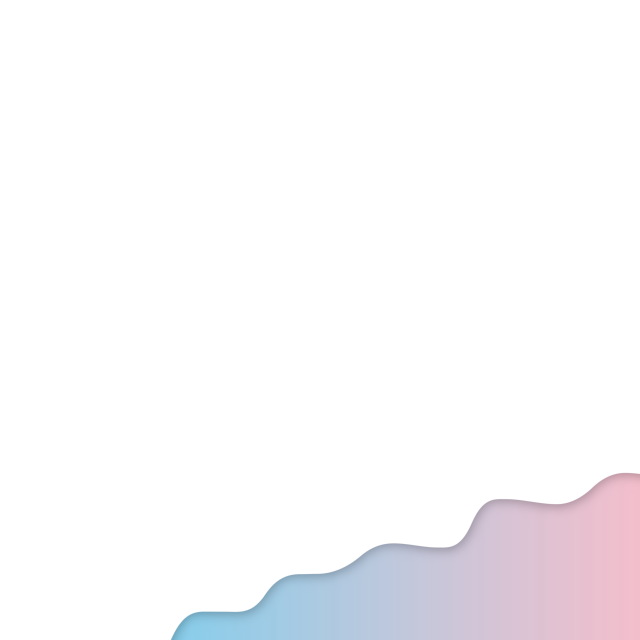
A WebGL 2 fragment shader for this background:

```glsl
#version 300 es
precision highp float;
// A stepped, wavy bank in pastel blue to pink rises to the right on white.
// Its rim is a chain of cubic Hermite spans (rise, crest, trough); the distance
// to the rim gives both the smooth edge and a soft inner shadow.
uniform vec2 u_resolution;
out vec4 fragColor;

const vec3 PAPER = vec3(1.0);
const vec3 BLUE  = vec3(0.535, 0.805, 0.920);
const vec3 LILAC = vec3(0.775, 0.780, 0.855);
const vec3 PINK  = vec3(0.955, 0.745, 0.800);
const vec3 STOPS = vec3(0.28, 0.66, 1.0);   // x of the three colours

const float SHADOW_DEPTH = 0.18;
const float SHADOW_WIDTH = 0.011;
const float STREAK_SCALE = 55.0;
const float STREAK_DEPTH = 0.012;
const int   REACH = 12;                     // rim segments searched each side
const float SEGMENT = 0.0025;

// Steepest point of each step: x, height, slope
const int STEPS = 5;
const vec3 RISE[STEPS] = vec3[](
  vec3(0.267, 0.000, 2.30), vec3(0.414, 0.0703, 1.50), vec3(0.564, 0.1315, 0.85),
  vec3(0.737, 0.1823, 2.30), vec3(0.926, 0.2383, 0.95));
// Level points of each step: crest x, height, then trough x, height
const vec4 SHELF[STEPS] = vec4[](
  vec4(0.320, 0.0443, 0.352, 0.0442), vec4(0.471, 0.1029, 0.495, 0.1033),
  vec4(0.615, 0.1510, 0.684, 0.1445), vec4(0.790, 0.2201, 0.870, 0.2122),
  vec4(0.977, 0.2611, 1.057, 0.2526));

// Cubic from a to b, with slopes at both ends
float hermite(vec2 a, vec2 b, float slopeA, float slopeB, float x) {
  float w = b.x - a.x;
  float t = (x - a.x) / w;
  float s = 1.0 - t;
  return mix(a.y, b.y, t * t * (3.0 - 2.0 * t))
       + w * t * s * (slopeA * s - slopeB * t);
}

float rimHeight(float x) {
  float h = RISE[0].y + RISE[0].z * (x - RISE[0].x);
  for (int i = 0; i < STEPS; i++) {
    vec3 rise = RISE[i];
    vec2 crest = SHELF[i].xy;
    vec2 trough = SHELF[i].zw;
    if (i > 0) {
      vec2 before = SHELF[i - 1].zw;
      if (x >= before.x) h = hermite(before, rise.xy, 0.0, rise.z, x);
    }
    if (x >= rise.x) h = hermite(rise.xy, crest, rise.z, 0.0, x);
    if (x >= crest.x) h = hermite(crest, trough, 0.0, 0.0, x);
  }
  return h;
}

float segmentDistance(vec2 p, vec2 a, vec2 b) {
  vec2 ab = b - a;
  return length(p - a - ab * clamp(dot(p - a, ab) / dot(ab, ab), 0.0, 1.0));
}

// Distance to the rim, positive inside the bank
float rimDistance(vec2 p) {
  float nearest = 1.0;
  float x = p.x - float(REACH) * SEGMENT;
  vec2 a = vec2(x, rimHeight(x));
  for (int i = 0; i < 2 * REACH; i++) {
    x += SEGMENT;
    vec2 b = vec2(x, rimHeight(x));
    nearest = min(nearest, segmentDistance(p, a, b));
    a = b;
  }
  return p.y < rimHeight(p.x) ? nearest : -nearest;
}

float hashSlope(float n) {
  return 2.0 * fract(sin(n * 127.1) * 4375.85) - 1.0;
}

// One-dimensional gradient noise
float gradientNoise(float x) {
  float cell = floor(x);
  float f = x - cell;
  float blend = f * f * f * (f * (f * 6.0 - 15.0) + 10.0);
  return mix(hashSlope(cell) * f, hashSlope(cell + 1.0) * (f - 1.0), blend);
}

void main() {
  vec2 p = gl_FragCoord.xy / u_resolution;
  float pixel = 1.0 / min(u_resolution.x, u_resolution.y);
  float d = rimDistance(p);

  // Horizontal gradient with faint upright streaks
  vec3 bank = mix(BLUE, LILAC, clamp((p.x - STOPS.x) / (STOPS.y - STOPS.x), 0.0, 1.0));
  bank = mix(bank, PINK, clamp((p.x - STOPS.y) / (STOPS.z - STOPS.y), 0.0, 1.0));
  bank += STREAK_DEPTH * gradientNoise(p.x * STREAK_SCALE);

  // Inner shadow along the rim
  float depth = max(d, 0.0) / SHADOW_WIDTH;
  bank *= 1.0 - SHADOW_DEPTH * exp(-depth * (0.6 + 0.6 * depth));

  float cover = smoothstep(-0.75 * pixel, 0.75 * pixel, d);
  fragColor = vec4(mix(PAPER, bank, cover), 1.0);
}
```
